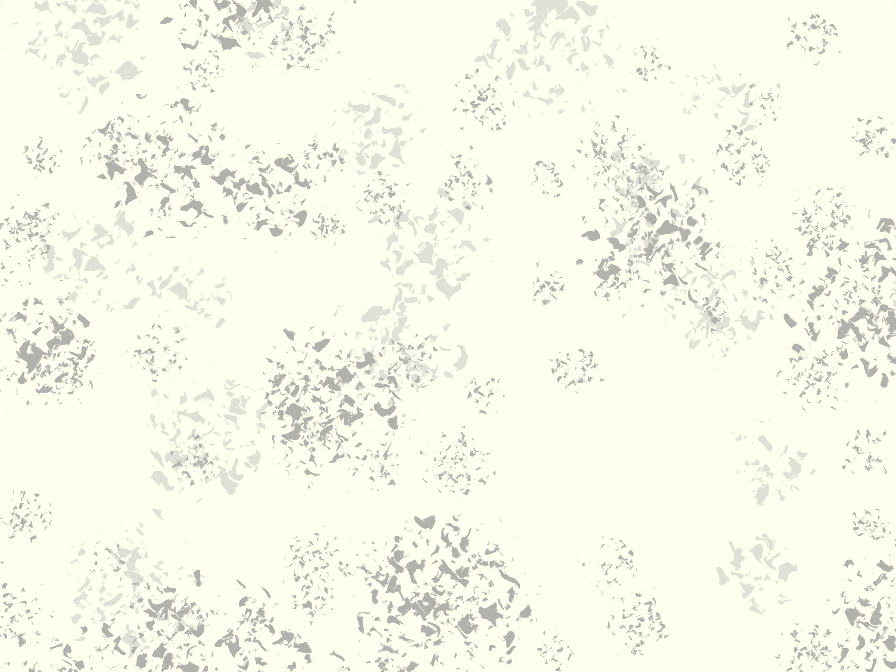
Reproduce this texture procedurally as a Shadertoy shader.

```glsl
// Sponged speckle on ivory: round dabs scatter ragged grey flecks.
// Jittered cells place the dabs; warped cellular noise cuts the flecks,
// which are dense in the heart of a dab and thin out toward its rim.

#define IVORY       vec3(1.00, 1.00, 0.94)
#define PALE_GREY   vec3(0.88, 0.88, 0.84)
#define DARK_GREY   vec3(0.70, 0.70, 0.68)
#define COARSE      50.0   // large flecks per canvas height
#define FINE        135.0  // small specks per canvas height
#define LARGE_DAB   0.30   // spacing of the large dabs
#define SMALL_DAB   0.125  // spacing of the small dabs
#define DARK_FILL   0.68   // share of flecks kept in a dark dab
#define PALE_FILL   0.62   // share of flecks kept in a pale dab
#define RAGGED      0.24   // how far fleck outlines are bent

vec2 hash2(vec2 cell, float seed) {
    vec3 h = fract(vec3(cell.xyx + seed * 17.31) * vec3(0.1031, 0.1030, 0.0973));
    h += dot(h, h.yzx + 33.33);
    return fract((h.xx + h.yz) * h.zy);
}

// Strength of the nearest dabs: 1 at the heart, 0 beyond the rim
float dabs(vec2 p, float spacing, float kept, float seed) {
    vec2 q = p / spacing;
    vec2 home = floor(q);
    float strength = 0.0;
    for (int y = -1; y <= 1; y++)
    for (int x = -1; x <= 1; x++) {
        vec2 cell = home + vec2(x, y);
        vec2 centre = cell + 0.1 + 0.8 * hash2(cell, seed);
        vec2 trait = hash2(cell, seed + 5.0);
        float radius = mix(0.32, 0.62, trait.y);
        float dab = 1.0 - smoothstep(0.2, 1.0, length(q - centre) / radius);
        strength = max(strength, dab * step(trait.x, kept));
    }
    return strength;
}

// Coverage by ragged flecks; density is the chance that a fleck exists
float flecks(vec2 p, float scale, float density, float seed) {
    if (density <= 0.0) return 0.0;
    vec2 q = p * scale + seed * 3.7;
    q += RAGGED * sin(q.yx * 3.1 + 1.7 * sin(q * 1.9 + seed));
    q += 0.5 * RAGGED * sin(q.yx * 7.3 + 2.0 * sin(q * 4.1));
    vec2 home = floor(q);
    float dist = 1.0;
    for (int y = -1; y <= 1; y++)
    for (int x = -1; x <= 1; x++) {
        vec2 cell = home + vec2(x, y);
        vec2 offset = q - cell - hash2(cell, seed);
        vec2 trait = hash2(cell, seed + 9.0);
        float angle = 6.2832 * fract(trait.x * 7.0 + trait.y * 3.0);
        float c = cos(angle), s = sin(angle);
        offset = mat2(c, -s, s, c) * offset * vec2(0.75, 1.3);
        float grown = smoothstep(0.0, 0.12, density - trait.x);
        float radius = mix(0.16, 0.50, trait.y) * grown;
        if (grown > 0.0) dist = min(dist, length(offset) - radius);
    }
    float edge = 0.9 * scale / iResolution.y;
    return 1.0 - smoothstep(-edge, edge, dist);
}

void mainImage(out vec4 fragColor, in vec2 fragCoord) {
    vec2 p = fragCoord / iResolution.y;

    // Where each kind of dab has touched the surface
    float paleDab = dabs(p, LARGE_DAB * 0.85, 0.72, 1.0);
    float darkDab = dabs(p, LARGE_DAB, 0.66, 2.0);
    float smallDab = dabs(p, SMALL_DAB, 0.55, 3.0);

    // Pale flecks lie underneath
    float pale = flecks(p, COARSE * 0.85, paleDab * PALE_FILL, 11.0);
    pale = max(pale, flecks(p, FINE * 0.8, paleDab * PALE_FILL * 0.5, 12.0));

    // Dark flecks lie on top, with fine specks in the small dabs
    float dark = flecks(p, COARSE, darkDab * DARK_FILL, 21.0);
    float fineDensity = max(darkDab * 0.45, smallDab * 0.85) * DARK_FILL;
    dark = max(dark, flecks(p, FINE, fineDensity, 22.0));

    vec3 color = mix(IVORY, PALE_GREY, pale);
    color = mix(color, DARK_GREY, dark);
    fragColor = vec4(color, 1.0);
}
```
